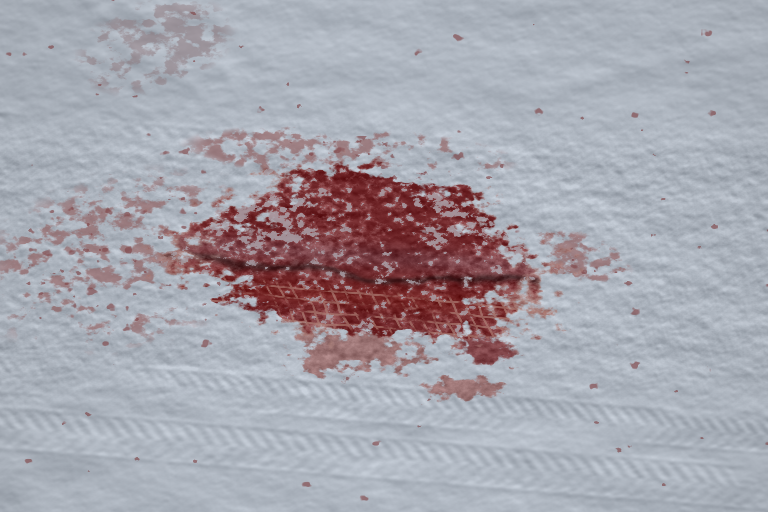
Give the GLSL for this texture, as a Shadertoy shader.

```glsl
// Trampled snow with a wide red stain, crossed by shallow tyre tracks.
// Snow is a noise height field lit from above; the stain is a union of
// ellipses with noisy rims, and loose specks come from hashed grid cells.

const vec3 SNOW = vec3(0.685, 0.715, 0.755);
const vec3 DEEP_RED = vec3(0.40, 0.09, 0.10);
const vec3 WORN_RED = vec3(0.56, 0.28, 0.29);
const vec3 MAUVE = vec3(0.47, 0.27, 0.30);
const vec3 PALE_PINK = vec3(0.66, 0.50, 0.48);

float hash(vec2 p) {
    vec3 q = fract(vec3(p.xyx) * 0.1031);
    q += dot(q, q.yzx + 33.33);
    return fract((q.x + q.y) * q.z);
}

float noise(vec2 p) {
    vec2 i = floor(p), f = fract(p);
    f = f * f * (3.0 - 2.0 * f);
    vec2 e = vec2(0.0, 1.0);
    return mix(mix(hash(i), hash(i + e.yx), f.x),
               mix(hash(i + e.xy), hash(i + e.yy), f.x), f.y);
}

float fbm(vec2 p) {
    float sum = 0.0, gain = 0.533;
    for (int i = 0; i < 4; i++) {
        sum += gain * noise(p);
        p = mat2(0.8, 0.6, -0.6, 0.8) * p * 2.03 + 7.3;
        gain *= 0.5;
    }
    return sum;
}

// One at the centre, zero on the rim, negative outside.
float blob(vec2 p, vec2 centre, vec2 radius, float slope) {
    vec2 d = p - centre;
    d.y -= slope * d.x;
    return 1.0 - length(d / radius);
}

float gauss(float x, float width) {
    return exp(-x * x / (width * width));
}

// Chevron ribs pressed along a gently falling line.
float track(vec2 p, float level, float halfWidth, float pitch) {
    float t = p.y + 0.08 * p.x - level;
    float ribs = 0.5 + 0.5 * cos(6.2832 * (p.x + 0.8 * abs(t)) / pitch);
    float inside = 1.0 - smoothstep(halfWidth * 0.7, halfWidth, abs(t));
    return inside * (ribs - 0.5) + 0.8 * gauss(abs(t) - halfWidth, 0.005);
}

float snowHeight(vec2 p) {
    float rough = smoothstep(0.82, 0.66, p.y) * smoothstep(0.12, 0.36, p.y);
    float h = 0.75 * fbm(p * vec2(9.0, 17.0));
    h += (0.12 + 0.30 * rough) * fbm(p * vec2(48.0, 70.0));
    float lumps = smoothstep(-0.2, 0.6, blob(p, vec2(0.31, 0.92), vec2(0.24, 0.14), -0.2));
    h += 0.45 * lumps * noise(p * vec2(30.0, 36.0));
    h += 0.22 * gauss(p.y - 0.87 - 0.05 * sin(p.x * 5.0), 0.018) * smoothstep(0.8, 1.2, p.x);
    float worn = smoothstep(0.25, 0.6, noise(p * vec2(6.0, 14.0)));
    h += 0.10 * worn * (track(p, 0.27, 0.035, 0.026) + track(p, 0.165, 0.04, 0.030));
    h += 0.08 * worn * track(p, 0.75, 0.03, 0.035);
    return h;
}

// Irregular dots, each cell filled with the given chance.
float specks(vec2 p, float cell, float chance) {
    vec2 g = p / cell, id = floor(g);
    vec2 at = 0.3 + 0.4 * vec2(hash(id + 11.0), hash(id + 29.0));
    vec2 d = (fract(g) - at) * vec2(0.75, 1.15);
    float size = 0.08 + 0.16 * hash(id + 47.0);
    float dist = length(d) + 0.22 * (noise(g * 6.0) - 0.5);
    return step(hash(id + 3.0), chance) * smoothstep(size, size - 0.12, dist);
}

void mainImage(out vec4 fragColor, in vec2 fragCoord) {
    vec2 p = fragCoord / iResolution.y;
    p.x += 0.5 * (1.497 - iResolution.x / iResolution.y);
    float broad = fbm(p * vec2(8.0, 12.0)) - 0.5;
    float grain = fbm(p * vec2(45.0, 68.0)) - 0.5;
    float crumbs = fbm(p * vec2(75.0, 105.0) + 19.0) - 0.5;

    // Snow lit from above, slightly darker towards the corners
    vec2 e = vec2(0.0012, 0.003);
    float relief = snowHeight(p - e) - snowHeight(p + e);
    vec3 col = SNOW + clamp(relief * 0.55, -0.13, 0.09);
    col += 0.025 * broad + 0.02 * crumbs;
    col *= 1.02 - 0.10 * dot(p - vec2(0.75, 0.45), p - vec2(0.75, 0.45));

    // Faint residue: top-left lumps, upper fringe and left scatter
    float lumps = blob(p, vec2(0.30, 0.91), vec2(0.17, 0.10), 0.2);
    float fringe = blob(p, vec2(0.68, 0.70), vec2(0.34, 0.055), -0.05);
    float left = blob(p, vec2(0.24, 0.49), vec2(0.32, 0.19), 0.15);
    float right = blob(p, vec2(1.12, 0.50), vec2(0.12, 0.05), -0.2);
    float faint = smoothstep(0.08, 0.32, 0.4 * min(lumps, 0.5) + 1.3 * grain) * smoothstep(0.0, 0.3, lumps);
    col = mix(col, vec3(0.55, 0.47, 0.49), 0.55 * faint);
    float dust = max(max(fringe, left * 0.6), right);
    float dusting = smoothstep(0.10, 0.30, 0.3 * min(dust, 0.6) + grain + 0.5 * broad);
    col = mix(col, vec3(0.56, 0.36, 0.36), 0.65 * dusting * smoothstep(0.0, 0.2, dust));
    float chance = 0.025 + 0.30 * smoothstep(-0.1, 0.6, max(left, max(fringe, right)));
    float dots = max(specks(p, 0.038, chance), specks(p + 0.37, 0.023, chance * 0.7));
    col = mix(col, vec3(0.50, 0.27, 0.28), 0.65 * dots);

    // Thin patches below the main stain
    float thin = blob(p, vec2(0.71, 0.32), vec2(0.14, 0.055), 0.05);
    thin = max(thin, blob(p, vec2(0.90, 0.24), vec2(0.075, 0.027), 0.05));
    float drops = blob(p, vec2(0.95, 0.315), vec2(0.065, 0.035), -0.2);
    float patchy = smoothstep(0.0, 0.3, max(thin, drops) + 0.9 * broad + 1.5 * grain - 0.12);
    vec3 patchTone = mix(vec3(0.58, 0.38, 0.37), vec3(0.46, 0.16, 0.17), smoothstep(-0.1, 0.3, drops));
    col = mix(col, patchTone + 0.35 * crumbs, 0.8 * patchy);

    // Main stain
    float core = blob(p, vec2(0.70, 0.50), vec2(0.345, 0.115), -0.04);
    core = max(core, blob(p, vec2(0.73, 0.59), vec2(0.22, 0.085), -0.06));
    core = max(core, blob(p, vec2(0.71, 0.405), vec2(0.30, 0.062), -0.09));
    float cover = smoothstep(-0.06, 0.18, core + 0.6 * broad + 1.1 * grain);
    float fall = p.y + 0.07 * (p.x - 0.70);
    vec3 stain = mix(DEEP_RED, WORN_RED, smoothstep(-0.12, 0.22, crumbs + 0.6 * broad));
    stain = mix(stain, MAUVE + 0.3 * crumbs, 0.6 * gauss(fall - 0.50, 0.025));
    stain = mix(stain, vec3(0.45, 0.10, 0.09) + 0.2 * crumbs, 0.65 * gauss(fall - 0.42, 0.025));
    stain *= 1.0 - 0.45 * gauss(fall - 0.462 - 0.06 * broad, 0.007);
    stain = mix(PALE_PINK, stain, smoothstep(-0.1, 0.2, core + 0.8 * grain));
    stain += clamp(relief * 0.45, -0.1, 0.12);

    // Tread grid pressed into the lower edge
    float t = p.y + 0.09 * (p.x - 0.70) - 0.395;
    float bars = abs(fract((p.x + 0.5 * t + 0.02 * broad) / 0.026) - 0.5);
    float rows = abs(fract((t + 0.012 * broad) / 0.021) - 0.5);
    float grid = 1.0 - smoothstep(0.05, 0.14, min(bars, rows));
    grid *= smoothstep(0.046, 0.034, abs(t)) * smoothstep(-0.18, 0.1, broad + grain);
    stain = mix(stain, vec3(0.67, 0.47, 0.43), 0.7 * grid);

    // Snow crumbs left on the stain
    float bare = max(blob(p, vec2(0.53, 0.57), vec2(0.18, 0.065), 0.0),
                     blob(p, vec2(0.89, 0.56), vec2(0.13, 0.06), -0.2));
    float clumps = smoothstep(0.13, 0.24, crumbs + 0.13 * smoothstep(-0.2, 0.6, bare));
    stain = mix(stain, vec3(0.66, 0.63, 0.66), 0.8 * clumps);
    col = mix(col, stain, 0.94 * cover);

    fragColor = vec4(clamp(col, 0.0, 1.0), 1.0);
}
```
